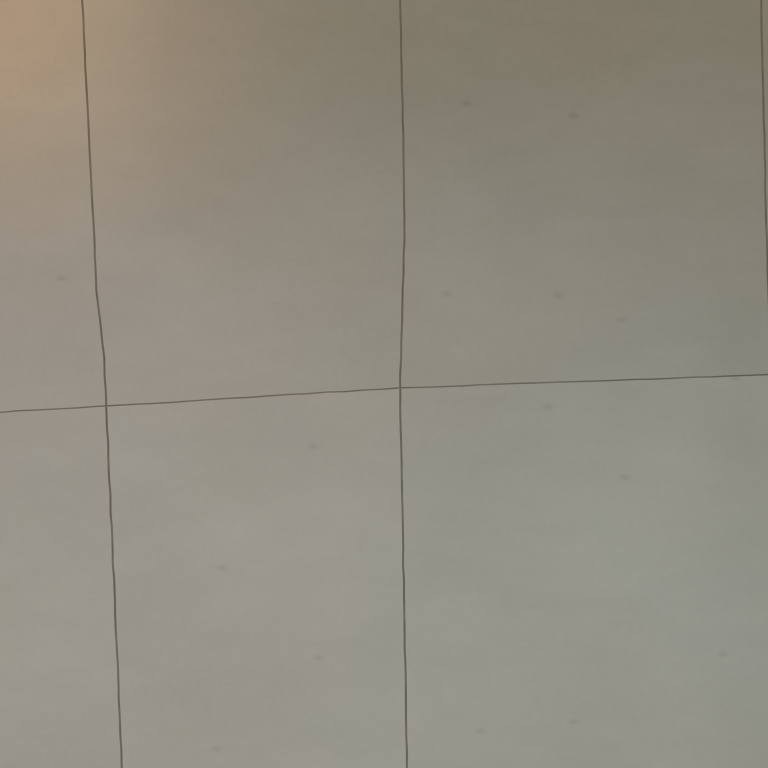
Reproduce this texture procedurally as a WebGL 2 fragment shader.

```glsl
#version 300 es
precision highp float;
// Large warm-grey stone tiles with thin, slightly crooked dark joints under uneven light.

#define UPRIGHT_HALF_WIDTH 0.0013
#define LEVEL_HALF_WIDTH 0.0009
#define JOINT_STRENGTH 0.82
#define JOINT_WOBBLE 0.0009
#define MOTTLE 0.030
#define STREAK 0.016
#define GRAIN 0.008
#define TILE_STEP 0.010
#define SPECK_CELLS 9.0

uniform vec2 u_resolution;
out vec4 fragColor;

const vec3 JOINT = vec3(0.33, 0.30, 0.26);
const vec3 OLIVE = vec3(0.505, 0.480, 0.420);
const vec3 TAUPE = vec3(0.575, 0.530, 0.470);
const vec3 SAND = vec3(0.600, 0.570, 0.530);
const vec3 SAGE = vec3(0.545, 0.540, 0.500);
const vec3 PALE_WARM = vec3(0.600, 0.585, 0.550);
const vec3 PALE_COOL = vec3(0.580, 0.582, 0.545);
const vec3 GLOW = vec3(0.10, 0.055, 0.015);

float hash(vec2 p) {
  vec3 q = fract(p.xyx * vec3(0.1031, 0.1030, 0.0973));
  q += dot(q, q.yzx + 33.33);
  return fract((q.x + q.y) * q.z);
}

float noise(vec2 p) {
  vec2 i = floor(p), f = fract(p);
  f = f * f * (3.0 - 2.0 * f);
  return mix(mix(hash(i), hash(i + vec2(1, 0)), f.x),
             mix(hash(i + vec2(0, 1)), hash(i + vec2(1, 1)), f.x), f.y);
}

// Layered noise centred on zero.
float clouds(vec2 p) {
  float sum = 0.0, amp = 0.5;
  for (int i = 0; i < 4; i++) {
    sum += amp * (noise(p) - 0.5);
    p = p * 2.03 + 17.1;
    amp *= 0.5;
  }
  return sum;
}

// Broken line: x at the bottom, lower knee, upper knee and top.
float brokenLine(vec4 x, vec2 knee, float y) {
  float low = mix(x.x, x.y, clamp(y / knee.x, 0.0, 1.0));
  float mid = (x.z - x.y) * clamp((y - knee.x) / (knee.y - knee.x), 0.0, 1.0);
  float top = (x.w - x.z) * clamp((y - knee.y) / (1.0 - knee.y), 0.0, 1.0);
  return low + mid + top;
}

float stroke(float dist, float halfWidth, float soft) {
  return 1.0 - smoothstep(halfWidth - soft, halfWidth + soft, abs(dist));
}

// Light falling off from the lower floor to the dim upper right.
vec3 floorLight(vec2 p) {
  float across = smoothstep(0.0, 1.0, p.x);
  vec3 top = mix(TAUPE, OLIVE, smoothstep(0.0, 0.65, p.x));
  vec3 middle = mix(SAND, SAGE, across);
  vec3 bottom = mix(PALE_WARM, PALE_COOL, across);
  vec3 c = mix(bottom, middle, smoothstep(0.25, 0.65, p.y));
  c = mix(c, top, smoothstep(0.55, 1.0, p.y));
  c += GLOW * exp(-7.0 * dot(p - vec2(0, 1), p - vec2(0, 1)) / 0.4);
  return c - 0.025 * smoothstep(0.85, 1.0, p.x) * (1.0 - p.y);
}

void main() {
  vec2 p = gl_FragCoord.xy / u_resolution;
  float soft = max(0.75 / min(u_resolution.x, u_resolution.y), 0.0006);

  // Joint paths
  vec4 paths[3] = vec4[3](vec4(0.159, 0.1355, 0.126, 0.107),
                          vec4(0.530, 0.521, 0.527, 0.521),
                          vec4(1.012, 1.004, 0.997, 0.991));
  vec2 knees[3] = vec2[3](vec2(0.535, 0.62), vec2(0.495, 0.715), vec2(0.50, 0.74));
  float joint = 0.0, column = 0.0;
  for (int i = 0; i < 3; i++) {
    float wobble = JOINT_WOBBLE * (noise(vec2(p.y * 45.0, float(i) * 7.0)) - 0.5);
    float d = p.x - brokenLine(paths[i], knees[i], p.y) - wobble;
    float wear = 0.75 + 0.25 * noise(vec2(p.y * 60.0, float(i) * 5.0 + 2.0));
    joint = max(joint, wear * stroke(d, UPRIGHT_HALF_WIDTH, soft));
    column += step(0.0, d);
  }
  float levelY = brokenLine(vec4(0.4635, 0.471, 0.495, 0.512), vec2(0.137, 0.521), p.x);
  float rise = p.y - levelY - JOINT_WOBBLE * (noise(vec2(p.x * 40.0, 31.0)) - 0.5);
  float levelWear = 0.75 + 0.25 * noise(vec2(p.x * 35.0, 43.0));
  joint = max(joint, levelWear * stroke(rise, LEVEL_HALF_WIDTH, soft));

  // Stone surface, shifted a little from tile to tile
  vec2 tile = vec2(column, step(0.0, rise));
  vec2 q = p + tile * 3.7;
  vec3 color = floorLight(p);
  color += TILE_STEP * (0.5 - tile.y + 0.6 * (hash(tile + 4.0) - 0.5));
  color += MOTTLE * clouds(q * vec2(5.0, 7.0));
  color += STREAK * clouds(q * vec2(14.0, 42.0));
  color += vec3(0.012, 0.0, -0.010) * clouds(q * 6.0 + 9.0);
  color += GRAIN * (noise(p * 210.0) - 0.5);

  // Sparse faint specks
  vec2 cell = floor(p * SPECK_CELLS);
  vec2 spot = 0.2 + 0.6 * vec2(hash(cell + 11.0), hash(cell + 23.0));
  float speck = length((fract(p * SPECK_CELLS) - spot) * vec2(0.8, 1.3));
  color -= 0.03 * step(0.8, hash(cell + 37.0)) * (1.0 - smoothstep(0.0, 0.08, speck));

  fragColor = vec4(mix(color, JOINT, joint * JOINT_STRENGTH), 1.0);
}
```
